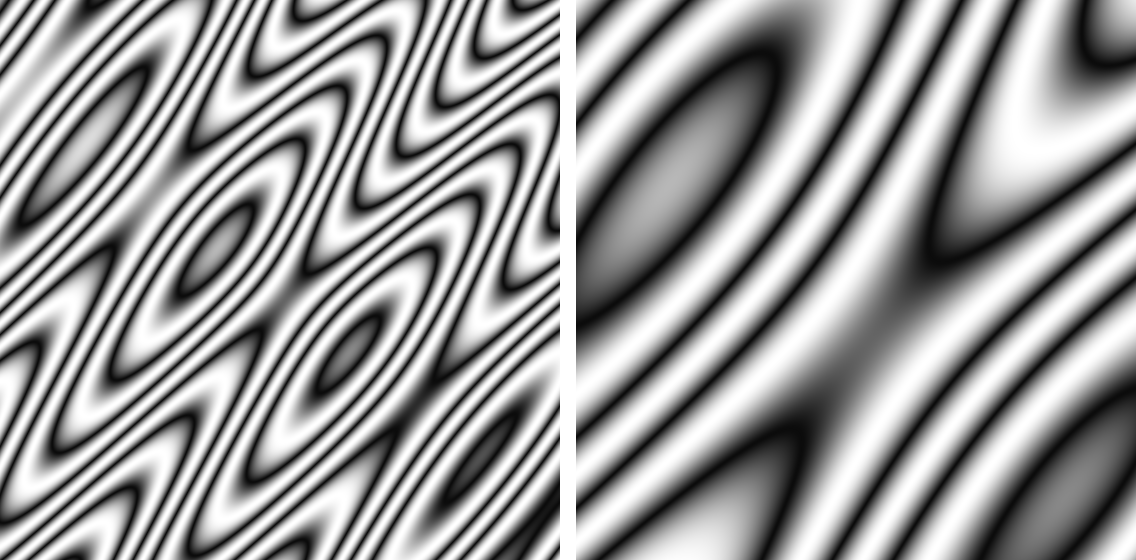
Left: the whole. Right: its middle third, enlarged.
Give the GLSL for this background, as a WebGL 1 fragment shader.

```glsl
precision highp float;
// Black and white contour bands flowing around a row of slanted, eye-shaped ridges.

uniform vec2 u_resolution;

const float TAU = 6.2831853;

// Coordinates across (x) and along (y) the ridges, measured from a ridge top.
vec2 ridgeFrame(vec2 point, vec2 center, vec2 along) {
    vec2 offset = point - center;
    return vec2(dot(offset, vec2(along.y, -along.x)), dot(offset, along));
}

// Rounded V-shaped descent with a different slope on each side of zero.
float descent(float s, float roundness, float slopeBelow, float slopeAbove) {
    float reach = sqrt(s * s + roundness * roundness);
    float side = 0.5 + 0.5 * s / reach;
    return mix(slopeBelow, slopeAbove, side) * (reach - roundness);
}

// Parallel ridges, highest near the middle and falling away along both ends.
float ridgeHeight(vec2 frame, float spacing, float amplitude) {
    float fromMiddle = frame.x - 0.14;
    float roundness = 0.12 + 1.2 * fromMiddle * fromMiddle;
    float waves = amplitude * (cos(TAU * frame.x / spacing) - 1.0);
    float drift = 0.8 - 0.8 * frame.x;
    return waves + drift - descent(frame.y, roundness, 20.4, 29.0);
}

// Wide bright bands parted by narrow dark lines with softened centers.
float contourBands(float height, float softness) {
    float wave = sin(height);
    return sqrt(wave * wave + softness * softness) / sqrt(1.0 + softness * softness);
}

void main() {
    vec2 point = gl_FragCoord.xy / u_resolution;
    vec2 frame = ridgeFrame(point, vec2(0.39, 0.557), normalize(vec2(0.62, 0.78)));
    float height = ridgeHeight(frame, 0.3, 4.85);
    float shade = contourBands(height, 0.045);
    gl_FragColor = vec4(vec3(shade), 1.0);
}
```
